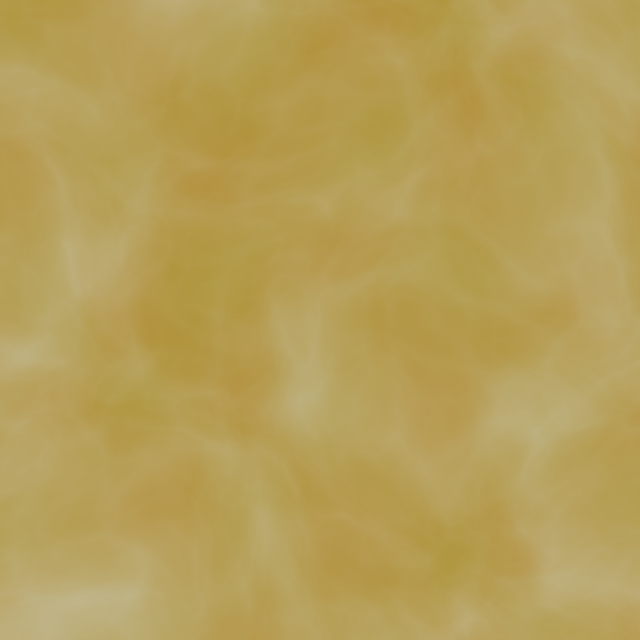
A WebGL 1 fragment shader for this texture:

```glsl
precision highp float;
// Mottled ochre parchment: soft dark cells in pale, cloudy, wispy veins.
uniform vec2 u_resolution;

const vec3 OCHRE = vec3(0.697, 0.582, 0.247);
const vec3 PALE_STRAW = vec3(0.752, 0.709, 0.540);
const vec3 WARM_TINT = vec3(0.008, -0.010, -0.004);

vec2 hash2(vec2 cell) {
  vec3 p = fract(cell.xyx * vec3(0.1031, 0.1030, 0.0973));
  p += dot(p, p.yzx + 33.33);
  return fract((p.xx + p.yz) * p.zy);
}

vec2 rotate(vec2 p, float angle) {
  float c = cos(angle);
  float s = sin(angle);
  return vec2(c * p.x - s * p.y, s * p.x + c * p.y);
}

// Squared distance to the nearest cell point; higher sharpness creases borders.
float softCells(vec2 p, float sharpness) {
  vec2 cell = floor(p);
  vec2 local = fract(p);
  float sum = 0.0;
  for (int y = -1; y <= 1; y++) {
    for (int x = -1; x <= 1; x++) {
      vec2 offset = vec2(float(x), float(y));
      vec2 d = offset + hash2(cell + offset) - local;
      sum += exp(-sharpness * dot(d, d));
    }
  }
  return -log(sum) / sharpness;
}

// Layered sines that bend the cell borders into curved wisps.
vec2 sineWarp(vec2 p, float frequency, float amplitude) {
  for (int i = 0; i < 4; i++) {
    vec2 q = rotate(p, 0.7 + 1.3 * float(i)) * frequency;
    p += amplitude * vec2(sin(q.y + 1.7), sin(q.x + 4.1));
    frequency *= 1.9;
    amplitude *= 0.52;
  }
  return p;
}

// Cellular octaves, from broad stains down to fine mottling.
float cloudyCells(vec2 p, float frequency, float gain) {
  float total = 0.0;
  float weight = 1.0;
  float sharpness = 8.0;
  for (int i = 0; i < 6; i++) {
    total += weight * softCells(p * frequency + 17.0, sharpness);
    p = rotate(p, 0.9) + 0.37;
    frequency *= 2.03;
    weight *= gain;
    sharpness = min(sharpness * 1.5, 24.0);
  }
  return total;
}

void main() {
  vec2 uv = gl_FragCoord.xy / min(u_resolution.x, u_resolution.y);
  vec2 warped = sineWarp(uv, 9.0, 0.035);

  float paleness = clamp(cloudyCells(warped, 3.2, 0.5) - 0.05, 0.0, 1.0);
  vec3 color = mix(OCHRE, PALE_STRAW, paleness);

  // Faint warm patches in the darker cells.
  float warmth = sin(warped.x * 19.0 + 0.8) * sin(warped.y * 16.0 + 2.0);
  color += WARM_TINT * warmth * (1.0 - paleness);

  gl_FragColor = vec4(color, 1.0);
}
```
